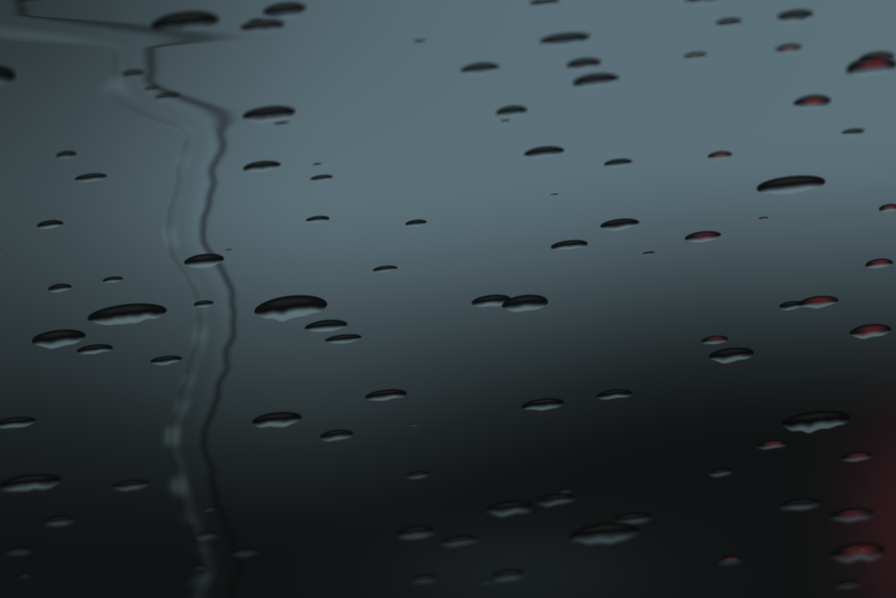
Give the GLSL for this texture, as a Shadertoy shader.

```glsl
const vec3 NIGHT = vec3(0.062, 0.072, 0.074);
const vec3 SLATE = vec3(0.355, 0.438, 0.468);
const vec3 INK = vec3(0.03, 0.036, 0.038);
const vec3 GLINT = vec3(0.40, 0.48, 0.50);
const vec3 TAIL_RED = vec3(0.36, 0.10, 0.12);

vec2 hash2(vec2 p) {
    vec3 q = fract(p.xyx * vec3(0.1031, 0.1030, 0.0973));
    q += dot(q, q.yzx + 33.33);
    return fract((q.xx + q.yz) * q.zy);
}

float gradientNoise(vec2 p) {
    vec2 i = floor(p), f = fract(p);
    vec2 u = f * f * (3.0 - 2.0 * f);
    vec2 e = vec2(0.0, 1.0);
    float a = dot(hash2(i) * 2.0 - 1.0, f);
    float b = dot(hash2(i + e.yx) * 2.0 - 1.0, f - e.yx);
    float c = dot(hash2(i + e.xy) * 2.0 - 1.0, f - e.xy);
    float d = dot(hash2(i + e.yy) * 2.0 - 1.0, f - e.yy);
    return mix(mix(a, b, u.x), mix(c, d, u.x), u.y);
}

float spot(vec2 p, vec2 centre, vec2 radius) {
    vec2 q = (p - centre) / radius;
    return exp(-dot(q, q));
}

// Dusky sky above a dark mass that climbs to the right
vec3 background(vec2 uv) {
    float right = smoothstep(0.35, 0.85, uv.x);
    float horizon = mix(0.28, 0.48, right) + 0.05 * gradientNoise(uv * 3.0);
    float light = smoothstep(horizon - 0.22, horizon + mix(0.42, 0.30, right), uv.y);
    light *= mix(0.55, 1.0, smoothstep(-0.08, 0.38, uv.x));
    light *= 1.0 - 0.35 * spot(uv, vec2(0.0, 1.05), vec2(0.35, 0.25));
    vec3 col = mix(NIGHT, SLATE, light);
    col += vec3(0.035, 0.045, 0.047) * spot(uv, vec2(0.58, 0.04), vec2(0.16, 0.09));
    return col + vec3(0.13, 0.025, 0.04) * spot(uv, vec2(1.02, 0.12), vec2(0.07, 0.18));
}

// Winding path of the water trail, as x for each height
float trailX(float y) {
    float x = mix(0.335, 0.22, smoothstep(0.77, 0.87, y));
    x -= 0.22 * smoothstep(0.92, 0.975, y);
    x += 0.025 * sin(y * 16.0 + 0.6) * smoothstep(0.85, 0.65, y);
    return x + 0.025 * gradientNoise(vec2(y * 11.0, 4.0));
}

vec3 addTrail(vec3 col, vec2 p, float blur) {
    float slope = (trailX(p.y + 0.004) - trailX(p.y - 0.004)) / 0.008;
    float across = (p.x - trailX(p.y)) / sqrt(1.0 + slope * slope);
    float ragged = gradientNoise(vec2(p.y * 30.0, sign(across) * 7.0));
    float width = 0.030 + 0.012 * ragged;
    float edge = abs(across) - width;
    float inside = smoothstep(blur, -blur, edge);
    float rim = exp(-pow(edge / (0.004 + blur), 2.0));
    float side = across / width;
    float sparkle = smoothstep(-0.1, 0.35, gradientNoise(vec2(p.y * 24.0, 9.0 + sign(side))));
    col *= 1.0 + inside * 0.12 * side;
    col = mix(col, INK, rim * 0.4 * smoothstep(-0.5, 0.6, side));
    float ridge = exp(-pow((across + width * 0.55) / (0.006 + blur), 2.0));
    col = mix(col, GLINT, inside * ridge * (0.12 + 0.25 * sparkle));
    return mix(col, GLINT, rim * sparkle * 0.30 * smoothstep(0.5, -0.6, side));
}

// Flat bead: murky cap, dark waist and a pale lower lip
vec3 addDrop(vec3 col, vec2 p, vec2 radius, float seed, float blur, float red, float lip) {
    p.y -= 0.10 * p.x;
    vec2 q = p / radius;
    float wobble = gradientNoise(vec2(p.x * 45.0, seed * 91.0));
    q.y += 0.5 * wobble * smoothstep(0.6, -0.6, q.y) + 0.15 * q.x * q.x * (seed - 0.3);
    float len = length(q);
    float d = len * (len - 1.0) / max(length(q / radius), 0.001);
    float cover = smoothstep(blur, -blur, d);
    float soft = 0.22 + blur / radius.y;
    float cap = smoothstep(0.05, 0.6, q.y) * smoothstep(1.0, 0.5, len);
    vec3 shade = INK + vec3(0.075, 0.078, 0.076) * cap;
    float glow = smoothstep(0.9, 0.2, length(q - vec2(0.1, 0.15)));
    shade = mix(shade, TAIL_RED, red * glow);
    float lower = smoothstep(-0.25 + soft, -0.25 - soft, q.y + 0.2 * q.x * q.x);
    vec3 lipColor = mix(col * 1.1, GLINT, lip);
    shade = mix(shade, lipColor, lower);
    return mix(col, shade, cover * 0.93);
}

vec3 scatterDrops(vec3 col, vec2 p, vec2 cell, float density, float size, float seed, float blur) {
    float right = 0.69 * iResolution.x / iResolution.y;
    for (int j = -1; j <= 1; j++)
    for (int i = -1; i <= 1; i++) {
        vec2 id = floor(p / cell) + vec2(i, j);
        vec2 place = hash2(id + seed);
        vec2 trait = hash2(id + seed + 57.0);
        if (trait.x > density) continue;
        vec2 centre = (id + 0.5 + 0.8 * (place - 0.5)) * cell;
        float width = size * mix(0.45, 1.0, trait.y * trait.y);
        vec2 radius = width * vec2(1.0, mix(0.24, 0.36, place.x));
        float red = smoothstep(right, right + 0.2, centre.x) * smoothstep(0.2, 0.6, place.y) * 0.8;
        float lip = 0.7 * smoothstep(1.0, 0.6, centre.y) * mix(0.7, 1.0, smoothstep(0.0, 0.35, centre.y));
        col = addDrop(col, p - centre, radius, place.y, blur, red, lip);
    }
    return col;
}

void mainImage(out vec4 fragColor, in vec2 fragCoord) {
    vec2 uv = fragCoord / iResolution.xy;
    vec2 p = fragCoord / iResolution.y;
    // Sharp in the middle, out of focus above and below
    float blur = mix(0.0012, 0.0065, smoothstep(0.12, 0.5, abs(uv.y - 0.48))) + 0.6 / iResolution.y;
    vec3 col = background(uv);
    col = addTrail(col, p, blur);
    col = scatterDrops(col, p, vec2(0.125, 0.095), 0.45, 0.036, 11.0, blur);
    col = scatterDrops(col, p, vec2(0.185, 0.130), 0.52, 0.066, 83.0, blur);
    col = scatterDrops(col, p, vec2(0.150, 0.130), 0.20, 0.010, 29.0, blur);
    fragColor = vec4(col, 1.0);
}
```
